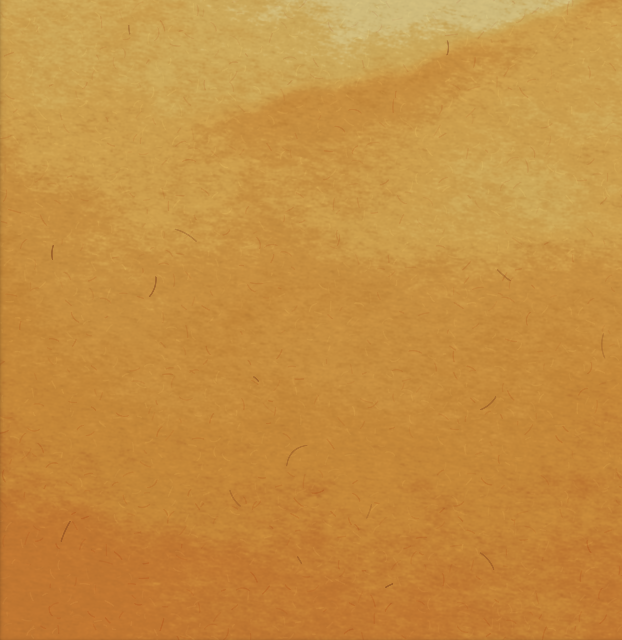
This texture is drawn by a WebGL 1 fragment shader. Its source:

```glsl
precision highp float;

uniform vec2 u_resolution;

float hash(vec2 p) {
  vec3 q = fract(vec3(p.xyx) * 0.1031);
  q += dot(q, q.yzx + 33.33);
  return fract((q.x + q.y) * q.z);
}

// Cellular noise: soft spots of random sign, one in each cell
float spots(vec2 p) {
  vec2 cell = floor(p);
  float sum = 0.0;
  for (int j = -1; j <= 1; j++) {
    for (int i = -1; i <= 1; i++) {
      vec2 c = cell + vec2(float(i), float(j));
      vec2 center = c + vec2(hash(c + 7.1), hash(c + 31.7));
      sum += (2.0 * hash(c + 53.3) - 1.0) * smoothstep(1.0, 0.0, length(p - center));
    }
  }
  return sum;
}

// Short curved hairs, one in each cell kept by the share
float fibres(vec2 uv, float cells, float share, float width) {
  vec2 p = uv * cells;
  vec2 cell = floor(p);
  float blur = 0.8 * cells / u_resolution.y;
  float ink = 0.0;
  for (int j = -1; j <= 1; j++) {
    for (int i = -1; i <= 1; i++) {
      vec2 c = cell + vec2(float(i), float(j));
      vec2 d = p - c - vec2(hash(c + 11.3), hash(c + 71.9));
      float angle = 6.2832 * hash(c + 23.7);
      float halfLength = mix(0.08, 0.38, hash(c + 41.1));
      d = mat2(cos(angle), -sin(angle), sin(angle), cos(angle)) * d;
      d.y += (hash(c + 3.9) - 0.5) * 2.0 * d.x * d.x;
      float dist = length(vec2(max(abs(d.x) - halfLength, 0.0), d.y));
      float line = 1.0 - smoothstep(width * cells, width * cells + blur, dist);
      ink = max(ink, line * step(hash(c + 91.3), share) * mix(0.4, 1.0, hash(c + 17.9)));
    }
  }
  return ink;
}

// Soft round patch of light
float glow(vec2 uv, vec2 center, vec2 size) {
  vec2 d = (uv - center) / size;
  return exp(-dot(d, d));
}

// Broad light and shade of the bent sheet, dark 0 to pale 1
float sheetTone(vec2 uv) {
  vec2 warped = uv + 0.025 * vec2(sin(uv.y * 19.0 + 3.0 * sin(uv.x * 7.0)), sin(uv.x * 13.0 + uv.y * 9.0));
  float tone = 0.03 + 0.9 * uv.y;
  tone += 0.09 * spots(warped * vec2(3.0, 6.0) + 4.0);
  tone += 0.06 * spots(warped * vec2(7.0, 13.0) + 19.0);

  // Crease rising to the right, shaded below
  float along = uv.x - 0.39;
  float rise = uv.y - 0.83 - 0.2 * along - 0.25 * along * along;
  rise += 0.006 * sin(uv.x * 23.0) + 0.004 * sin(uv.x * 51.0);
  float shade = smoothstep(0.022, -0.02, rise) * exp(min(rise, 0.0) / 0.085);
  tone -= 0.42 * shade * smoothstep(0.22, 0.46, uv.x);

  tone += 0.2 * glow(warped, vec2(0.66, 0.98), vec2(0.22, 0.08));
  tone += 0.14 * glow(warped, vec2(0.72, 0.68), vec2(0.24, 0.1));
  tone += 0.16 * glow(warped, vec2(0.25, 0.18), vec2(0.09, 0.06));
  tone -= 0.12 * glow(warped, vec2(0.34, 0.11), vec2(0.14, 0.06));
  return tone - 0.15 * exp(-uv.x / 0.05);
}

vec3 paperColor(float tone) {
  vec3 color = mix(vec3(0.755, 0.465, 0.19), vec3(0.77, 0.53, 0.22), smoothstep(0.0, 0.29, tone));
  color = mix(color, vec3(0.78, 0.56, 0.25), smoothstep(0.29, 0.51, tone));
  color = mix(color, vec3(0.80, 0.62, 0.30), smoothstep(0.51, 0.71, tone));
  color = mix(color, vec3(0.80, 0.66, 0.35), smoothstep(0.71, 0.89, tone));
  return mix(color, vec3(0.81, 0.73, 0.48), smoothstep(0.89, 1.06, tone));
}

void main() {
  vec2 uv = gl_FragCoord.xy / u_resolution.y;

  // Mottle and grain, stretched sideways
  vec2 tilted = uv + vec2(0.0, 0.12 * uv.x);
  float mottle = spots(uv * vec2(26.0, 42.0)) + 0.8 * spots(tilted * vec2(55.0, 110.0));
  float grain = spots(tilted * vec2(110.0, 260.0)) + 0.7 * spots(uv * vec2(270.0, 330.0));

  vec3 color = paperColor(sheetTone(uv) + 0.05 * mottle + 0.045 * grain);
  color *= 1.0 + 0.008 * mottle + 0.018 * grain;

  // Faint pale and rusty fibres, then a few dark hairs
  color += vec3(0.025, 0.03, 0.02) * fibres(uv + 3.7, 48.0, 0.5, 0.0005);
  color -= vec3(0.02, 0.055, 0.035) * fibres(uv, 38.0, 0.4, 0.0005);
  color = mix(color, vec3(0.5, 0.25, 0.1), 0.55 * fibres(uv + 1.3, 17.0, 0.07, 0.0006));

  // Thin shadow on the left and bottom edges
  color *= 1.0 - 0.14 * exp(-uv.x / 0.003) - 0.1 * exp(-uv.y / 0.002);
  gl_FragColor = vec4(color, 1.0);
}
```
